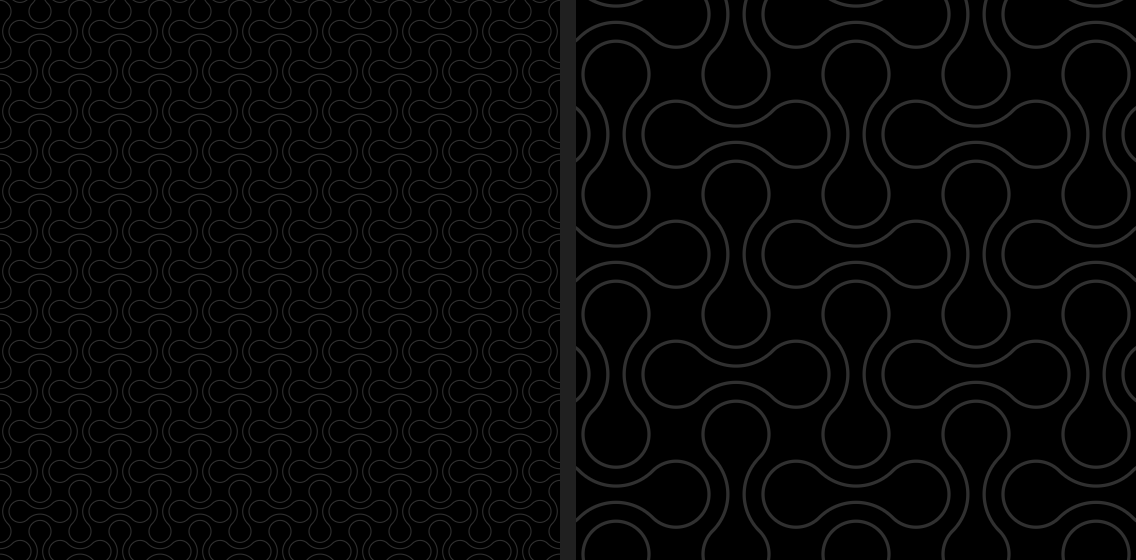
Left: the whole. Right: its middle third, enlarged.
A Shadertoy shader for this pattern:

```glsl
// Distance to the outlines inside one unit cell that holds a horizontal dumbbell
float outlineDistance(vec2 p) {
    p = abs(p);
    const float bulbRadius = 0.275;
    float toSide = length(p - vec2(0.5, 0.0));
    float toTop = length(p - vec2(0.0, 0.5));

    // Round bulb outside the diagonal, concave waist tangent to it inside
    float waistRadius = sqrt(0.5) - bulbRadius;
    float dumbbell = p.x + p.y > 0.5 ? toSide - bulbRadius : toTop - waistRadius;

    // Bulb reaching in from the upright neighbour
    float neighbour = toTop - bulbRadius;
    return min(abs(dumbbell), abs(neighbour));
}

void mainImage(out vec4 fragColor, in vec2 fragCoord) {
    // 14 cells per side make 7 repeats of a two-cell checkerboard
    vec2 grid = fragCoord / iResolution.y * 14.0 - vec2(0.0, 0.215);
    vec2 cell = floor(grid + 0.5);
    vec2 p = grid - cell;

    // Turn every other dumbbell upright
    if (mod(cell.x + cell.y, 2.0) > 0.5) p = p.yx;

    // Thin smoothed line on black
    float pixel = 14.0 / iResolution.y;
    float line = clamp(0.5 + (0.0135 - outlineDistance(p)) / pixel, 0.0, 1.0);
    fragColor = vec4(vec3(0.19) * line, 1.0);
}
```
